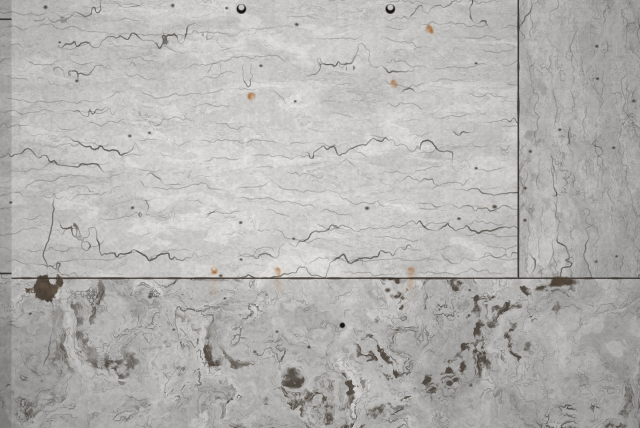
This texture is drawn by a Shadertoy shader. Its source:

```glsl
// Weathered pale limestone cladding: veined slabs, dark joints, pits and rust spots.

const vec3 STONE = vec3(0.806, 0.803, 0.794);
const vec3 VEIN = vec3(0.35, 0.335, 0.31);
const vec3 PIT = vec3(0.25, 0.21, 0.17);
const vec3 RUST = vec3(0.64, 0.36, 0.12);
const float BED_JOINT = 0.35;
const float RIGHT_JOINT = 1.211;
const float LEFT_JOINT = 0.027;

float hash(vec2 p) {
    return fract(sin(dot(p, vec2(127.1, 311.7))) * 43758.5453);
}

float noise(vec2 p) {
    vec2 i = floor(p), f = fract(p);
    f = f * f * (3.0 - 2.0 * f);
    return mix(mix(hash(i), hash(i + vec2(1, 0)), f.x),
               mix(hash(i + vec2(0, 1)), hash(i + vec2(1, 1)), f.x), f.y);
}

float fbm(vec2 p) {
    float sum = 0.0, amp = 0.52;
    for (int i = 0; i < 5; i++) {
        sum += amp * noise(p);
        p = mat2(1.6, 1.2, -1.2, 1.6) * p + 5.3;
        amp *= 0.5;
    }
    return sum;
}

vec2 warp(vec2 p, float amount) {
    return p + amount * (vec2(fbm(p + 3.1), fbm(p + 17.7)) - 0.5);
}

// Antialiased coverage of a shape at distance d with half width w
float cover(float d, float w, float px) {
    return 1.0 - smoothstep(max(w - px, 0.0), w + px, d);
}

// Distance to the nearest level line of a field, in canvas units
float contour(float f, float px) {
    float slope = length(vec2(dFdx(f), dFdy(f)));
    return abs(fract(f) - 0.5) * px / max(slope, 0.02);
}

// Field whose level lines are jagged, roughly level veins
float bedding(vec2 p, float rows) {
    return p.y * rows + 3.4 * fbm(p * vec2(3.5, 5.0) + rows)
         + 0.4 * noise(p * vec2(45.0, 25.0)) + 0.2 * noise(p * vec2(110.0, 50.0));
}

// Soft creases where a field crosses its middle value
float crease(float f, float width) {
    return 1.0 - smoothstep(0.0, width, abs(f - 0.5));
}

float blob(vec2 p, vec2 centre, vec2 radius, float px) {
    vec2 q = (p - centre) / radius;
    float d = length(q) + 1.5 * (fbm(p * 50.0) - 0.5);
    return cover(d, 1.0, 1.5 * px / min(radius.x, radius.y));
}

// Sparse small dark holes
float specks(vec2 p, float cells, float px) {
    vec2 id = floor(p * cells);
    vec2 centre = (id + 0.25 + 0.5 * vec2(hash(id + 4.0), hash(id + 8.0))) / cells;
    float size = mix(0.001, 0.003, hash(id + 12.0));
    return step(0.955, hash(id)) * blob(p, centre, size * vec2(1.2, 1.0), px);
}

void mainImage(out vec4 fragColor, in vec2 fragCoord) {
    float px = 1.0 / iResolution.y;
    vec2 p = fragCoord * px;

    // Slab layout
    float lower = step(p.y, BED_JOINT);
    float right = step(RIGHT_JOINT, p.x) * (1.0 - lower);
    float left = cover(p.x, LEFT_JOINT, px);
    vec2 bed = mix(p, p.yx + vec2(5.0, 9.0), right);
    float rough = max(lower, 0.6 * right);

    // Cloudy stone, shell fragments, thin creases and grain
    vec2 swirl = warp(p * 9.0, 3.0);
    vec2 streak = warp(bed * vec2(9.0, 22.0), 3.0);
    vec2 flow = mix(streak, swirl * 1.4, lower);
    float cloud = fbm(flow) - 0.5;
    float flake = smoothstep(0.55, 0.60, fbm(flow * 1.1 + 40.0));
    float creases = crease(fbm(flow * 1.3 + 70.0), 0.035) * noise(p * 22.0);
    float grain = noise(p * 300.0) + noise(p * 150.0 + 9.0) - 1.0;
    float tone = 1.0 - 0.06 * rough + cloud * mix(0.15, 0.32, rough);
    tone += 0.05 * flake + 0.06 * grain - creases * mix(0.09, 0.16, rough);
    vec3 col = STONE * tone;

    // Broken bedded veins of the upper slabs
    float gaps = smoothstep(0.25, 0.75, noise(bed * vec2(26.0, 40.0)));
    float bold = smoothstep(0.46, 0.66, fbm(bed * vec2(5.0, 11.0) + 31.0));
    float main1 = cover(contour(bedding(bed, 14.0), px), 0.0011 * bold * gaps, px);
    float fine1 = cover(contour(bedding(bed + 3.7, 27.0), px), 0.0003, px);
    float upperVein = main1 * (0.05 + bold * (0.25 + 0.55 * gaps)) + fine1 * gaps * 0.28;

    // Swirling veins and clustered ragged pits of the lower slab
    float patchy = smoothstep(0.46, 0.68, fbm(p * 8.0 + 60.0));
    float ragged = smoothstep(0.2, 0.8, noise(p * 36.0));
    float main2 = cover(contour(fbm(swirl) * 4.0, px), 0.0012 * patchy * ragged, px);
    float fine2 = cover(contour(fbm(swirl * 1.5 + 9.0) * 3.0, px), 0.0003, px);
    float swirlVein = main2 * ragged * (0.10 + 0.6 * patchy) + fine2 * ragged * 0.25;
    float cluster = smoothstep(0.44, 0.62, fbm(p * 4.0 + 12.0) + 0.08 * cover(abs(p.x - 1.0), 0.2, 0.2));
    float pits = smoothstep(0.56, 0.72, fbm(swirl * 2.6 + 50.0)) * cluster;
    pits *= smoothstep(0.32, 0.55, fbm(p * 60.0));
    float vein = mix(upperVein + 0.5 * right * swirlVein, swirlVein, lower);
    col = mix(col, VEIN, clamp(vein, 0.0, 0.85));
    col = mix(col, PIT, 0.8 * pits * max(lower, 0.3 * right));

    // Long upright crack and scattered holes
    float crackX = 0.105 + 0.07 * (fbm(vec2(p.y * 8.0, 2.0)) - 0.5);
    float crack = cover(abs(p.x - crackX), 0.0007, px) * cover(abs(p.y - 0.34), 0.19, 0.02);
    col = mix(col, VEIN, 0.7 * crack * smoothstep(0.1, 0.5, noise(p * 30.0)));
    col = mix(col, PIT, 0.8 * specks(p, 24.0, px));

    // Rust spots, some of them dripping along the bed joint
    for (int i = 0; i < 6; i++) {
        float k = float(i), onJoint = step(k, 2.5);
        vec2 any = vec2(0.4 + 0.8 * hash(vec2(k, 1.0)), 0.55 + 0.4 * hash(vec2(k, 2.0)));
        vec2 spot = mix(any, vec2(0.5 + 0.07 * k + 0.08 * k * k, 0.366), onJoint);
        float stain = blob(p, spot, vec2(0.008, 0.009), px);
        float drip = exp(-pow((p.x - spot.x) / 0.010, 2.0) - pow((p.y - spot.y + 0.02) / 0.03, 2.0));
        col = mix(col, RUST, 0.85 * stain * noise(p * 110.0) + 0.3 * drip * onJoint * noise(p * 70.0));
    }

    // Slab joints, broken in width
    float wear = 0.0006 + 0.0016 * smoothstep(0.5, 0.85, noise(p * 32.0));
    float joint = cover(abs(p.y - BED_JOINT), wear, px) * (1.0 - left);
    joint = max(joint, cover(abs(p.x - RIGHT_JOINT), wear + 0.0006, px) * (1.0 - lower));
    joint = max(joint, left * cover(abs(abs(p.y - 0.658) - 0.297), 0.0015, px));
    col = mix(col * (1.0 - 0.12 * left), PIT * 0.7, 0.85 * joint);

    // Chipped corners, drill hole and two metal pins
    float chips = max(blob(p, vec2(0.107, 0.322), vec2(0.034, 0.031), px),
                      blob(p, vec2(1.32, 0.341), vec2(0.026, 0.009), px));
    col = mix(col, PIT * (0.8 + 0.9 * fbm(p * 60.0)), 0.9 * chips);
    col = mix(col, PIT * 0.4, cover(length(p - vec2(0.8, 0.24)), 0.006, px));
    for (int i = 0; i < 2; i++) {
        vec2 pin = vec2(0.564 + 0.348 * float(i), 0.983);
        col = mix(col, PIT * 0.4, cover(length(p - pin + vec2(0.0, 0.004)), 0.011, px));
        col = mix(col, STONE, cover(length(p - pin), 0.007, px));
    }

    // Light falling off towards the corners
    vec2 off = p - vec2(0.65, 0.62);
    col *= 1.0 - 0.26 * dot(off, off);
    fragColor = vec4(clamp(col, 0.0, 1.0), 1.0);
}
```
